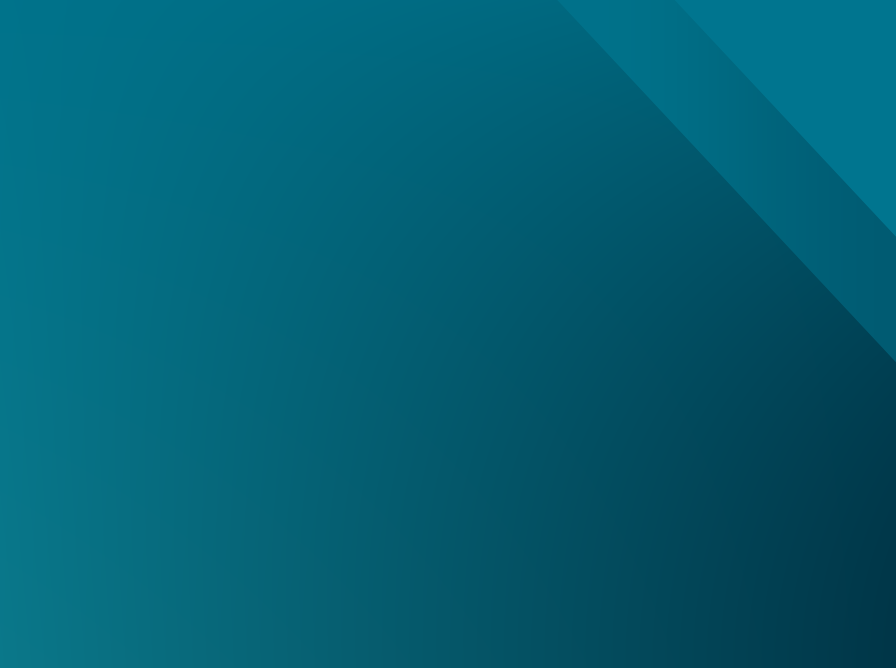
Reproduce this background procedurally as a Shadertoy shader.

```glsl
// Horizontal blend whose dark right side lifts toward the top
vec3 tealField(vec2 uv) {
    vec3 leftTeal = mix(vec3(0.04, 0.47, 0.54), vec3(0.0, 0.45, 0.545), uv.y);
    vec3 rightNavy = mix(vec3(0.0, 0.21, 0.28), vec3(0.0, 0.385, 0.475), uv.y * uv.y);
    return mix(leftTeal, rightNavy, uv.x);
}

void mainImage(out vec4 fragColor, in vec2 fragCoord) {
    vec2 uv = fragCoord / iResolution.xy;
    vec3 color = tealField(uv);

    // Both diagonal edges share one slope; this is where each meets the top
    float diagonal = uv.x + (uv.y - 1.0) * 0.697;
    float soft = 0.8 / iResolution.x;

    // Translucent band, darkening to the right
    vec3 bandColor = mix(vec3(0.0, 0.445, 0.54), vec3(0.0, 0.355, 0.445),
                         smoothstep(0.66, 1.02, uv.x));
    color = mix(color, bandColor, smoothstep(-soft, soft, diagonal - 0.622));

    // Solid corner
    vec3 cornerColor = vec3(0.0, 0.46, 0.56);
    color = mix(color, cornerColor, smoothstep(-soft, soft, diagonal - 0.753));

    fragColor = vec4(color, 1.0);
}
```
